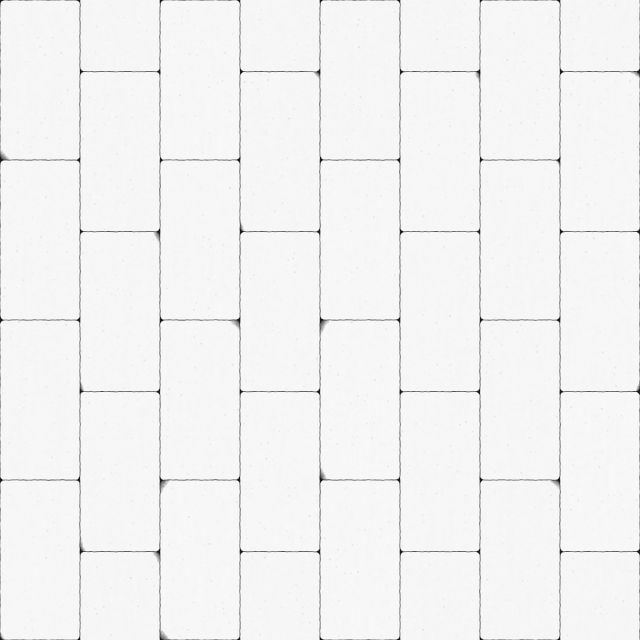
Reproduce this pattern procedurally as a Shadertoy shader.

```glsl
// Pale upright tiles in staggered columns, split by hairline gaps with dark pinched corners.
// Each tile is a rounded-box distance; hashed corners get soft chips, and wrapping
// value noise, layered sines and cellular specks roughen the surface.

const vec2 TILES = vec2(8.0, 4.0);      // repeats across and down
const float STAGGER = 0.552;            // upward shift of odd columns, in tile heights
const float GAP = 0.0011;               // joint width
const float CORNER_RADIUS = 0.0065;
const float WOBBLE = 0.00016;           // joint waviness
const float CHIP_CHANCE = 0.14;         // per tile corner
const vec2 CHIP_MIN = vec2(0.005, 0.010);
const vec2 CHIP_MAX = vec2(0.019, 0.027);
const float CHIP_DARKNESS = 0.88;
const float GRAIN = 0.010;
const float STREAKS = 0.004;
const float TILE_TONE = 0.005;
const float SPECK_CELLS = 90.0;
const float SPECK_CHANCE = 0.22;
const float SPECK_DARKNESS = 0.07;
const vec3 PAPER = vec3(0.966);
const vec3 JOINT = vec3(0.10);
const float TAU = 6.2831853;

float hash(vec2 cell, float seed) {
    vec3 p = fract(vec3(cell.xyx + seed * 7.31) * vec3(0.1031, 0.1030, 0.0973));
    p += dot(p, p.yzx + 33.33);
    return fract((p.x + p.y) * p.z);
}

// Value noise that wraps over the unit square
float wrapNoise(vec2 uv, vec2 period, float seed) {
    vec2 p = uv * period;
    vec2 i = floor(p), f = fract(p);
    f = f * f * (3.0 - 2.0 * f);
    vec2 a = mod(i, period), b = mod(i + 1.0, period);
    return mix(mix(hash(a, seed), hash(vec2(b.x, a.y), seed), f.x),
               mix(hash(vec2(a.x, b.y), seed), hash(b, seed), f.x), f.y);
}

float waves(float t) {
    return sin(TAU * 29.0 * t) + 0.7 * sin(TAU * 67.0 * t + 1.3) + 0.6 * sin(TAU * 113.0 * t + 4.1);
}

float roundedBox(vec2 p, vec2 halfSize, float radius) {
    vec2 q = abs(p) - halfSize + radius;
    return length(max(q, 0.0)) + min(max(q.x, q.y), 0.0) - radius;
}

// Soft triangular wear in the tile corner nearest to p
float cornerChip(vec2 p, vec2 halfSize, vec2 tile, float roughness) {
    vec2 corner = tile * 2.0 + step(0.0, p);
    if (hash(corner, 1.0) > CHIP_CHANCE) return 0.0;
    vec2 size = mix(CHIP_MIN, CHIP_MAX, vec2(hash(corner, 2.0), hash(corner, 3.0)));
    vec2 inset = max(halfSize - abs(p), 0.0) / size;
    float reach = inset.x + inset.y + 0.16 * (roughness - 0.5);
    return CHIP_DARKNESS * pow(clamp(1.0 - reach, 0.0, 1.0), 0.85);
}

// Sparse cellular dots on a wrapping grid
float specks(vec2 uv, float pixel) {
    vec2 p = uv * SPECK_CELLS;
    vec2 cell = mod(floor(p), SPECK_CELLS);
    vec2 center = 0.25 + 0.5 * vec2(hash(cell, 4.0), hash(cell, 5.0));
    float radius = mix(0.06, 0.15, hash(cell, 6.0));
    float blur = max(pixel * SPECK_CELLS, 0.05);
    float dotMask = 1.0 - smoothstep(radius - 0.5 * blur, radius + 0.5 * blur, length(fract(p) - center));
    return dotMask * step(hash(cell, 7.0), SPECK_CHANCE) * hash(cell, 8.0);
}

void mainImage(out vec4 fragColor, in vec2 fragCoord) {
    vec2 uv = fragCoord / iResolution.xy;
    float pixel = 1.0 / min(iResolution.x, iResolution.y);

    // Staggered tile grid with slightly wavy joints
    vec2 grid = (uv + WOBBLE * vec2(waves(uv.y), waves(uv.x))) * TILES;
    grid.y -= STAGGER * mod(floor(grid.x), 2.0);
    vec2 tile = mod(floor(grid), TILES);
    vec2 local = (fract(grid) - 0.5) / TILES;
    vec2 halfTile = 0.5 / TILES;

    // Paper surface: tile tone, fine grain, vertical streaks, specks
    float tone = TILE_TONE * (hash(tile, 9.0) - 0.5);
    tone += GRAIN * (wrapNoise(uv, vec2(256.0), 10.0) - 0.5);
    tone += STREAKS * (wrapNoise(uv, vec2(160.0, 12.0), 11.0) - 0.5);
    tone -= SPECK_DARKNESS * specks(uv, pixel);
    vec3 color = PAPER + tone;

    // Chipped corners
    float roughness = wrapNoise(uv, vec2(300.0), 12.0);
    color = mix(color, JOINT * 0.6, cornerChip(local, halfTile, tile, roughness));

    // Joints, uneven in strength along their length
    float edge = roundedBox(local, halfTile - 0.5 * GAP, CORNER_RADIUS);
    float joint = clamp(edge / pixel + 0.5, 0.0, 1.0);
    float strength = mix(0.65, 1.0, wrapNoise(uv, vec2(220.0), 13.0));
    strength = mix(strength, 1.0, smoothstep(GAP * 0.5, GAP * 1.2, edge));
    color = mix(color, JOINT, joint * strength);

    fragColor = vec4(color, 1.0);
}
```
